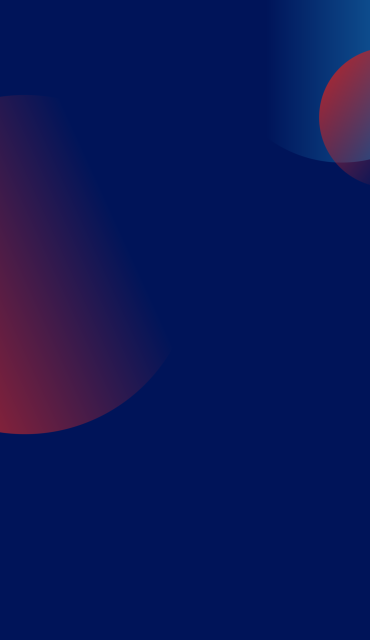
A WebGL 1 fragment shader for this background:

```glsl
precision highp float;

uniform vec2 u_resolution;

const vec3 NAVY = vec3(0.0, 0.08, 0.35);
const vec3 CRIMSON = vec3(0.71, 0.15, 0.18);
const vec3 AZURE = vec3(0.10, 0.50, 0.74);

// Antialiased coverage of a disc
float disc(vec2 offset, float radius, float pixel) {
  return 1.0 - smoothstep(-pixel, pixel, length(offset) - radius);
}

// Linear fade: 0 at fadeStart, 1 at the rim, along a unit direction
float linearFade(vec2 offset, float radius, vec2 direction, float fadeStart) {
  float along = dot(offset, direction) / radius;
  return clamp((along - fadeStart) / (1.0 - fadeStart), 0.0, 1.0);
}

// Blend a disc that fades out along one direction over a base colour
vec3 addFadedDisc(vec3 base, vec3 tint, vec2 offset, float radius,
                  vec2 direction, float fadeStart, float opacity, float pixel) {
  float alpha = disc(offset, radius, pixel)
              * linearFade(offset, radius, normalize(direction), fadeStart);
  return mix(base, tint, alpha * opacity);
}

void main() {
  // Canvas heights, origin at the lower left
  vec2 p = gl_FragCoord.xy / u_resolution.y;
  float pixel = 0.7 / u_resolution.y;

  vec3 color = NAVY;

  // Large crimson disc at the left
  color = addFadedDisc(color, CRIMSON, p - vec2(0.039, 0.5866), 0.265,
                       vec2(-0.91, -0.415), -0.594, 1.0, pixel);

  // Azure disc in the upper right corner
  color = addFadedDisc(color, AZURE, p - vec2(0.534, 0.941), 0.195,
                       vec2(1.0, 0.0), -0.6, 1.0, pixel);

  // Small crimson disc overlapping the azure one
  color = addFadedDisc(color, CRIMSON, p - vec2(0.608, 0.8164), 0.1094,
                       vec2(-0.8, 0.6), -0.54, 0.85, pixel);

  gl_FragColor = vec4(color, 1.0);
}
```
